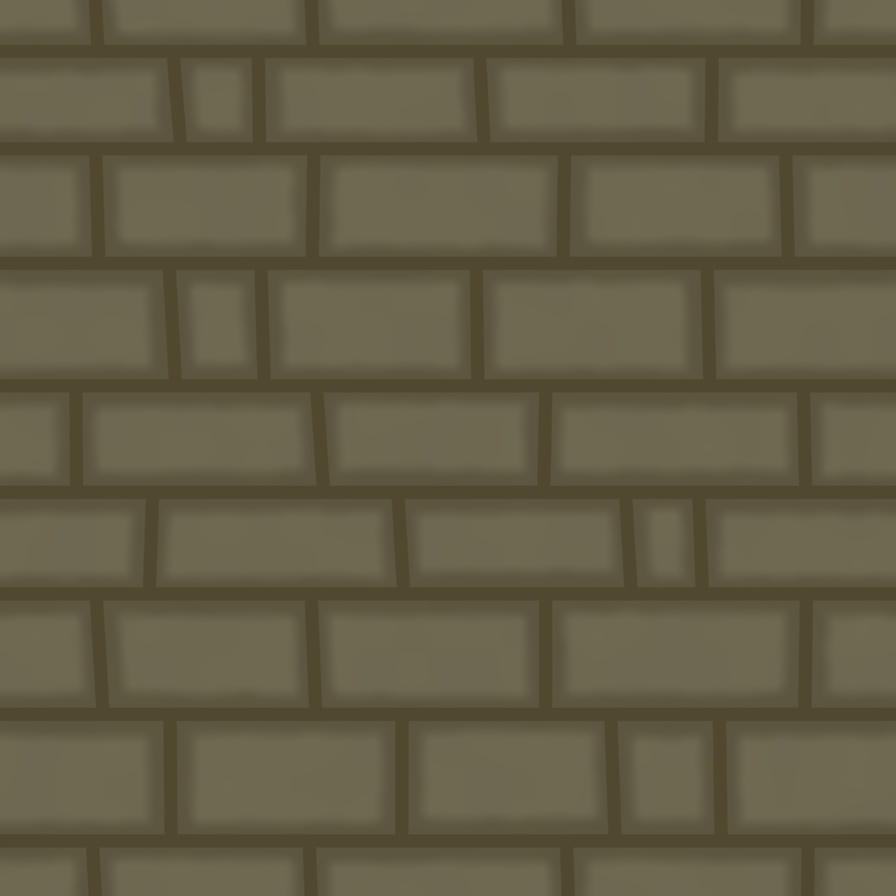
Reproduce this texture procedurally as a Shadertoy shader.

```glsl
// Seamless wall of uneven olive bricks: eight courses, dark mortar and shaded brick rims.
#define COURSES 8
#define JOINTS 4
#define MORTAR_WIDTH 0.0148
#define JITTER 0.034
#define SLANT 0.014
#define RIM_START 0.004
#define RIM_END 0.025
#define RIM_WEAR 0.007
#define MORTAR_COLOR vec3(0.314, 0.286, 0.190)
#define RIM_COLOR vec3(0.361, 0.337, 0.250)
#define FACE_COLOR vec3(0.431, 0.410, 0.318)

const float PI = 3.14159;

float hash(vec2 p) {
    vec3 q = fract((p.xyx * 17.0 + 3.7) * 0.1031);
    q += dot(q, q.yzx + 33.33);
    return fract((q.x + q.y) * q.z);
}

// Value noise that wraps after `period` cells
float noise(vec2 p, float period) {
    vec2 i = floor(p), f = fract(p);
    f = f * f * (3.0 - 2.0 * f);
    vec2 a = mod(i, period), b = mod(i + 1.0, period);
    return mix(mix(hash(a), hash(vec2(b.x, a.y)), f.x),
               mix(hash(vec2(a.x, b.y)), hash(b), f.x), f.y);
}

// Height of a bed joint, measured down from the top; two waves vary the spacing
float bedJoint(int row) {
    float r = float(row);
    return 0.0495 + r / float(COURSES)
         + 0.0108 * cos(PI * r / 2.0 + 1.2)
         + 0.0043 * cos(PI * r / 4.0 + 0.4);
}

// Position of an upright joint; t runs from 0 to 1 down the course
float uprightJoint(int course, int k, float t) {
    float x = 0.100 + 0.262 * float(k);
    if (course % 2 == 0) {
        // Every other course holds one narrow brick
        int narrow = course < COURSES / 2 ? 0 : 2;
        x = 0.182 + 0.255 * float(k) - (k > narrow ? 0.152 : 0.0);
    }
    vec2 seed = vec2(course, k);
    float lean = SLANT * (hash(seed + 31.0) - 0.33);
    return x + JITTER * (hash(seed) - 0.5) + lean * (t - 0.5);
}

void mainImage(out vec4 fragColor, in vec2 fragCoord) {
    vec2 uv = fragCoord / iResolution.xy;
    uv.y = 1.0 - uv.y;
    float pixel = 1.0 / min(iResolution.x, iResolution.y);

    // Find the course
    int row = -1;
    for (int r = 0; r < COURSES; r++)
        if (uv.y >= bedJoint(r)) row = r;
    float top = bedJoint(row), bottom = bedJoint(row + 1);
    float t = (uv.y - top) / (bottom - top);
    int course = (row + COURSES) % COURSES;

    // Find the nearest joints on both sides, wrapping around the canvas
    float left = 1.0, right = 1.0;
    int brick = 0;
    for (int k = 0; k < JOINTS; k++) {
        float d = uv.x - uprightJoint(course, k, t);
        if (fract(d) < left) { left = fract(d); brick = k; }
        right = min(right, fract(-d));
    }

    // Distances to the four brick sides
    vec4 sides = vec4(left, right, uv.y - top, bottom - uv.y) - 0.5 * MORTAR_WIDTH;
    float edge = min(min(sides.x, sides.y), min(sides.z, sides.w));

    // Soft rim, with a different width on each side and a slight wobble
    vec2 seed = vec2(course, brick);
    vec4 wear = vec4(hash(seed + 11.0), hash(seed + 23.0),
                     hash(seed + 47.0), hash(seed + 59.0)) - 0.5;
    float wobble = 0.004 * (noise(uv * 40.0, 40.0) - 0.5);
    vec4 inner = smoothstep(RIM_START, RIM_END, sides + wear * RIM_WEAR + wobble);
    float face = inner.x * inner.y * inner.z * inner.w;

    // Colours, with faint mottling on the brick
    vec3 color = mix(RIM_COLOR, FACE_COLOR, face);
    color *= 1.0 + 0.02 * (noise(uv * 24.0, 24.0) - 0.5);
    color = mix(MORTAR_COLOR, color, smoothstep(-pixel, pixel, edge));
    fragColor = vec4(color, 1.0);
}
```
